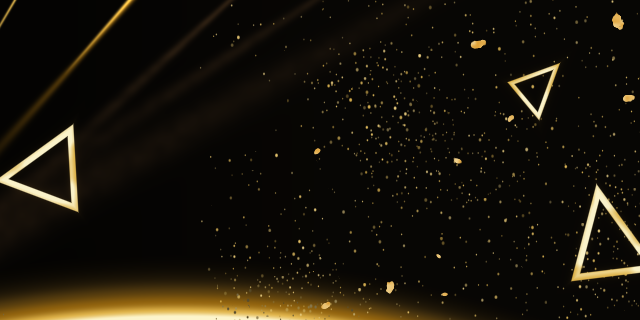
This background is drawn by a Shadertoy shader. Its source:

```glsl
// Black and gold stage: a glowing horizon, slanted light beams, drifting gold dust
// and three bevelled triangle frames. Beams and glow are soft falloffs, dust is
// jittered grid cells with a density field, frames are half-plane distances.

#define GLOW_X 0.56
#define GLOW_WIDTH 0.62
#define GLOW_HEIGHT 0.056
#define DUST_CELLS 46.0
#define DUST_LAYERS 3
#define DUST_AMOUNT 0.30
#define FLAKES 10

const vec3 NIGHT = vec3(0.026, 0.021, 0.013);
const vec3 BRONZE = vec3(0.22, 0.16, 0.05);
const vec3 GOLD = vec3(0.56, 0.38, 0.05);
const vec3 AMBER = vec3(0.87, 0.70, 0.29);
const vec3 CREAM = vec3(0.98, 0.95, 0.79);

float hash(vec2 p) {
    vec3 q = fract(vec3(p.xyx) * 0.1031);
    q += dot(q, q.yzx + 33.33);
    return fract((q.x + q.y) * q.z);
}

float noise(vec2 p) {
    vec2 i = floor(p), f = fract(p);
    f = f * f * (3.0 - 2.0 * f);
    return mix(mix(hash(i), hash(i + vec2(1, 0)), f.x),
               mix(hash(i + vec2(0, 1)), hash(i + vec2(1, 1)), f.x), f.y);
}

float fill(float d) {
    float px = 0.8 / iResolution.y;
    return 1.0 - smoothstep(-px, px, d);
}

float blob(vec2 p, vec2 center, vec2 size) {
    vec2 q = (p - center) / size;
    return exp(-dot(q, q));
}

// Soft streak from a to b; width and strength are given at both ends.
float beam(vec2 p, vec2 a, vec2 b, vec2 width, vec2 strength) {
    vec2 ab = b - a;
    float t = clamp(dot(p - a, ab) / dot(ab, ab), 0.0, 1.0);
    float d = dot(p - a, vec2(-ab.y, ab.x)) / length(ab);
    d /= mix(width.x, width.y, t);
    return exp(-d * d) * mix(strength.x, strength.y, t);
}

// Signed distance to one edge line, positive outside a clockwise triangle.
float edge(vec2 p, vec2 a, vec2 b) {
    vec2 e = normalize(b - a);
    return dot(p - a, vec2(-e.y, e.x));
}

void drawFrame(inout vec3 col, vec2 p, vec2 a, vec2 b, vec2 c, float width) {
    float d = max(edge(p, a, b), max(edge(p, b, c), edge(p, c, a)));
    float rim = abs(d + 0.5 * width) - 0.5 * width;
    float shine = smoothstep(0.2, 0.6, noise(p * 16.0 + a * 9.0));
    float bevel = smoothstep(0.0, 0.8, -d / width) * smoothstep(1.25, 0.7, -d / width);
    vec3 metal = mix(AMBER, CREAM, clamp(shine * 0.75 + bevel * 0.5, 0.0, 1.0));
    col += BRONZE * 0.25 * exp(-max(rim, 0.0) * 120.0);
    col = mix(col, metal, fill(rim));
}

float dustDensity(vec2 p) {
    float d = 0.22 + 0.7 * blob(p, vec2(1.13, 0.70), vec2(0.14, 0.13));
    d += 0.65 * blob(p, vec2(1.36, 0.52), vec2(0.20, 0.20));
    d += 1.1 * blob(p, vec2(0.88, 0.08), vec2(0.20, 0.13));
    d += 0.5 * blob(p, vec2(1.92, 0.22), vec2(0.22, 0.28));
    d *= 1.0 - 0.75 * blob(p, vec2(0.75, 0.68), vec2(0.25, 0.30));
    return d * smoothstep(0.60, 0.72, p.x);
}

void drawDust(inout vec3 col, vec2 p) {
    for (int i = 0; i < DUST_LAYERS; i++) {
        float layer = float(i);
        vec2 g = p * DUST_CELLS + layer * vec2(17.3, 41.7);
        vec2 id = floor(g) + layer * 131.0;
        float present = step(hash(id), DUST_AMOUNT * dustDensity(p));
        vec2 jitter = 0.2 + 0.6 * vec2(hash(id + 7.1), hash(id + 23.7));
        float size = mix(0.0014, 0.0044, pow(hash(id + 51.3), 3.0));
        float d = length((fract(g) - jitter) * vec2(1.0, 0.8)) / DUST_CELLS - size;
        float light = mix(0.35, 1.0, hash(id + 77.9));
        vec3 tint = mix(AMBER, CREAM, 0.5 * hash(id + 93.1)) * light;
        col = mix(col, tint, fill(d) * present);
    }
}

void drawFlakes(inout vec3 col, vec2 p) {
    // Position, half length, angle
    vec4 flakes[FLAKES] = vec4[FLAKES](
        vec4(1.495, 0.862, 0.023, 0.2), vec4(1.930, 0.934, 0.027, -1.15),
        vec4(1.962, 0.692, 0.020, 0.1), vec4(1.219, 0.104, 0.020, 1.4),
        vec4(1.018, 0.045, 0.016, 0.4), vec4(0.992, 0.528, 0.012, 0.7),
        vec4(1.430, 0.497, 0.014, -0.4), vec4(1.597, 0.630, 0.012, 0.9),
        vec4(1.370, 0.200, 0.009, -0.6), vec4(1.390, 0.080, 0.010, 0.0));
    for (int i = 0; i < FLAKES; i++) {
        vec4 f = flakes[i];
        float c = cos(f.w), s = sin(f.w);
        vec2 q = mat2(c, -s, s, c) * (p - f.xy);
        float ragged = 0.7 + 0.45 * noise(p * 110.0);
        float d = length(q * vec2(1.0, 1.65)) - f.z * ragged;
        col = mix(col, mix(AMBER * vec3(1, 0.9, 0.75), CREAM, noise(p * 75.0) * 0.6), fill(d));
    }
}

void mainImage(out vec4 fragColor, in vec2 fragCoord) {
    vec2 p = fragCoord / iResolution.xy * vec2(2.0, 1.0);
    vec3 col = NIGHT * (0.6 + 0.5 * smoothstep(0.0, 1.2, p.x));

    // Light beams, dim and broad to the right, thin and bright to the left
    float haze = beam(p, vec2(-0.05, 0.25), vec2(1.35, 1.02), vec2(0.07, 0.035), vec2(0.7, 0.35));
    haze += beam(p, vec2(0.0, 0.36), vec2(1.0, 1.01), vec2(0.04, 0.012), vec2(0.25, 0.8));
    haze += beam(p, vec2(0.15, 0.48), vec2(0.72, 1.0), vec2(0.025, 0.009), vec2(0.3, 1.4));
    col += vec3(0.105, 0.072, 0.04) * haze * (0.8 + 0.4 * noise(p * 30.0));
    col += GOLD * beam(p, vec2(0.0, 0.54), vec2(0.27, 0.84), vec2(0.016, 0.008), vec2(0.22, 0.6));
    float streak = beam(p, vec2(0.2, 0.765), vec2(0.405, 1.0), vec2(0.004, 0.006), vec2(0.0, 1.0));
    streak += beam(p, vec2(0.0, 0.92), vec2(0.047, 1.0), vec2(0.004), vec2(0.7, 0.9));
    col += AMBER * streak;

    // Horizon glow runs through the palette from dark to white gold
    float across = (p.x - GLOW_X) / GLOW_WIDTH;
    float g = 1.25 * exp(-p.y / GLOW_HEIGHT - across * across);
    vec3 glow = BRONZE * smoothstep(0.0, 0.25, g);
    glow = mix(glow, GOLD, smoothstep(0.12, 0.48, g));
    glow = mix(glow, AMBER, smoothstep(0.42, 0.78, g));
    glow = mix(glow, CREAM, smoothstep(0.7, 1.05, g));
    col = max(col, col * 0.5 + glow);

    drawDust(col, p);
    drawFlakes(col, p);
    drawFrame(col, p, vec2(0.229, 0.612), vec2(0.245, 0.337), vec2(-0.015, 0.435), 0.020);
    drawFrame(col, p, vec2(1.750, 0.803), vec2(1.685, 0.624), vec2(1.586, 0.743), 0.013);
    drawFrame(col, p, vec2(1.864, 0.425), vec2(2.060, 0.155), vec2(1.785, 0.121), 0.021);
    fragColor = vec4(clamp(col, 0.0, 1.0), 1.0);
}
```
